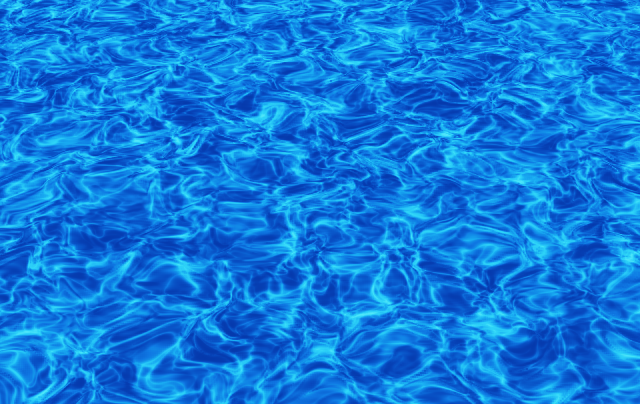
A WebGL 2 fragment shader for this texture:

```glsl
#version 300 es
precision highp float;
// Sunlit pool water seen at a slant: a plane in perspective is bent by layered
// gradient-noise ripples, then covered with facets, contour bands and thin
// bright caustic lines. The summed light is spread evenly over a blue ramp.

#define HORIZON 2.2        // height at which the plane would vanish
#define ACROSS 18.0        // ripple density, left to right
#define ALONG 56.0         // ripple density, near to far
#define WARP 1.0           // strength of the largest bend
#define WARP_FADE 0.42     // strength of each finer bend
#define LINE_WIDTH 0.04    // line thickness in units of the noise field
#define LINE_REACH 0.0036  // line thickness in canvas heights
#define BANDS 21.0         // density of the contour bands
#define CONTRAST 1.45
#define BRIGHTNESS 0.18
#define HIGHLIGHT_ROLLOFF 0.25

uniform vec2 u_resolution;
out vec4 outColor;

vec2 gradientAt(vec2 cell) {
    vec3 h = fract(cell.xyx * vec3(0.1031, 0.1030, 0.0973));
    h += dot(h, h.yzx + 33.33);
    float angle = 6.2832 * fract((h.x + h.y) * h.z);
    return vec2(cos(angle), sin(angle));
}

float noise(vec2 p) {
    vec2 i = floor(p), f = fract(p);
    vec2 u = f * f * f * (f * (f * 6.0 - 15.0) + 10.0);
    vec2 e = vec2(1.0, 0.0);
    float a = dot(gradientAt(i), f);
    float b = dot(gradientAt(i + e.xy), f - e.xy);
    float c = dot(gradientAt(i + e.yx), f - e.yx);
    float d = dot(gradientAt(i + e.xx), f - e.xx);
    return mix(mix(a, b, u.x), mix(c, d, u.x), u.y);
}

vec2 bend(vec2 p) {
    return vec2(noise(p), noise(p + vec2(37.3, 91.7)));
}

// Crisp core with a faint halo along the zero contour of a field; the width
// lies between constant in the field and constant on the canvas
float caustic(float field, float scale) {
    float slope = fwidth(field);
    float onCanvas = LINE_REACH * slope * u_resolution.y;
    float width = scale * sqrt(LINE_WIDTH * onCanvas) + 0.0005;
    float away = sqrt(field * field + 0.15 * slope * slope) / width;
    float line = 0.7 * exp(-away) + 0.3 / (1.0 + away) - 0.2;
    return line / (1.0 + 8.0 * slope * slope);
}

// Blue ramp, each colour placed at the middle of its share of the area
vec3 waterColor(float t) {
    const vec3 ramp[8] = vec3[8](
        vec3(0.02, 0.22, 0.67), vec3(0.03, 0.29, 0.75),
        vec3(0.04, 0.38, 0.82), vec3(0.06, 0.47, 0.89),
        vec3(0.07, 0.56, 0.91), vec3(0.10, 0.68, 0.95),
        vec3(0.18, 0.83, 0.97), vec3(0.38, 0.94, 0.98));
    const float stops[8] = float[8](0.0, 0.095, 0.31, 0.545, 0.75, 0.895, 0.972, 1.0);
    vec3 color = ramp[0];
    for (int i = 1; i < 8; i++) {
        float k = clamp((t - stops[i - 1]) / (stops[i] - stops[i - 1]), 0.0, 1.0);
        color = mix(color, ramp[i], k);
    }
    return color;
}

void main() {
    // Perspective plane
    vec2 p = gl_FragCoord.xy / u_resolution.y;
    float nearness = 1.0 / (HORIZON - p.y);
    float centerX = 0.5 * u_resolution.x / u_resolution.y;
    vec2 plane = nearness * vec2((p.x - centerX) * ACROSS, ALONG);

    // Refraction: every bend works on the result of the one before
    vec2 q = plane;
    float amount = WARP, frequency = 0.55;
    for (int i = 0; i < 3; i++) {
        q += amount * bend(q * frequency + 17.0 * float(i));
        amount *= WARP_FADE;
        frequency *= 2.3;
    }

    // Broad light, facets and contour bands
    float broad = noise(plane * 0.3 + 5.2);
    float swell = noise(q * 0.8 + 11.4);
    float facet = noise(q * 1.15 + 63.1);
    float edge = 0.015 + fwidth(facet);
    float bands = sin(BANDS * noise(q * 1.05 + 29.6));

    // Caustics: a cell net, meandering long lines and finer nets in busy areas
    float net = caustic(noise(q * 0.8 + 47.8), 1.0);
    float columns = caustic(noise(q * vec2(0.75, 0.25) + 81.5), 1.0);
    float fine = caustic(noise(q * vec2(1.5, 2.0) + 7.9), 1.0);
    float finest = caustic(noise(q * vec2(2.6, 3.6) + 23.7), 1.2);
    float busy = smoothstep(-0.3, 0.3, noise(plane * 0.25 + 71.3));

    // Small glints lying flat on the surface
    float glints = noise(plane * vec2(2.2, 4.2) + 3.0 * bend(q) + 13.7);

    float light = 0.75 * broad + 1.0 * swell
        + 0.6 * (smoothstep(-edge, edge, facet) - 0.5)
        + 0.3 * bands + 1.9 * net + 1.5 * columns
        + mix(1.0, 1.8, busy) * fine + mix(0.4, 1.2, busy) * finest
        + 0.9 * glints;
    light /= 1.0 + HIGHLIGHT_ROLLOFF * max(light, 0.0);

    // Spread the light evenly over 0..1 before colouring
    float t = 1.0 / (1.0 + exp(-1.7 * (CONTRAST * light + BRIGHTNESS)));
    outColor = vec4(waterColor(t), 1.0);
}
```
